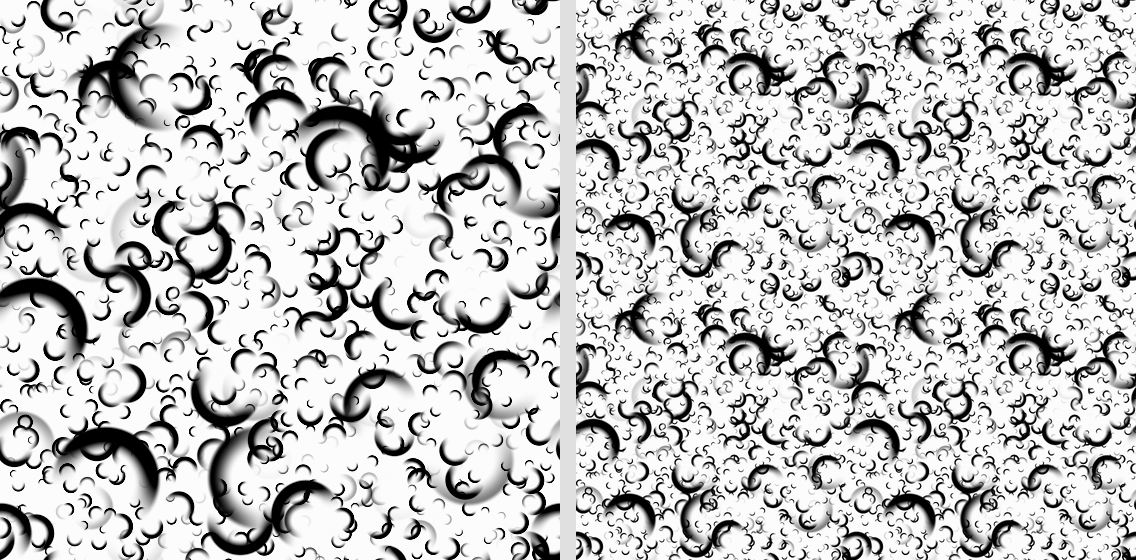
Left, the tile; right, the same tile 2 across and 2 down.
Write a WebGL 1 fragment shader that draws this pattern.

```glsl
precision highp float;
// Tiling scatter of soft black crescents of many sizes on white paper.

uniform vec2 u_resolution;

const float TAU = 6.2831853;

// Three random values per cell and seed
vec3 hash3(vec2 cell, float seed) {
  vec3 k = vec3(dot(cell, vec2(127.1, 311.7)),
                dot(cell, vec2(269.5, 183.3)),
                dot(cell, vec2(419.2, 371.9)));
  return fract(sin(k + seed * vec3(74.7, 53.9, 91.3)) * 43758.5453);
}

// Ink of a crescent with its belly towards dir: crisp outside, blurred inside
float crescent(vec2 p, float radius, vec2 dir, float pixel) {
  float d = length(p) / radius;
  float edge = max(0.11, 1.2 * pixel / radius);
  float band = (1.0 - smoothstep(1.0 - edge, 1.0, d)) * smoothstep(0.5, 0.92, d);
  float facing = dot(p, dir) / max(length(p), 1e-4);
  return band * smoothstep(-0.5, 1.0, facing);
}

// Light left over after one layer of n by n cells, wrapping at the tile border
float crescentLayer(vec2 uv, float n, float seed) {
  vec2 p = uv * n;
  vec2 home = floor(p);
  float pixel = n / min(u_resolution.x, u_resolution.y);
  float light = 1.0;
  for (int y = -1; y <= 1; y++) {
    for (int x = -1; x <= 1; x++) {
      vec2 cell = home + vec2(float(x), float(y));
      vec2 id = mod(cell, n);
      vec3 place = hash3(id, seed);
      vec3 look = hash3(id + 37.0, seed + 5.0);
      float radius = mix(0.2, 0.42, place.z);
      float angle = TAU * look.x;
      float strength = 2.0 * smoothstep(0.05, 0.7, look.y);
      float ink = crescent(p - cell - place.xy, radius,
                           vec2(cos(angle), sin(angle)), pixel);
      light *= 1.0 - min(strength * ink, 1.0);
    }
  }
  return light;
}

void main() {
  vec2 uv = gl_FragCoord.xy / u_resolution;

  // Five layers, from few large crescents to many small ones
  float light = 1.0;
  for (int i = 0; i < 5; i++) {
    float layer = float(i);
    float n = floor(4.0 * pow(1.6, layer) + 0.5);
    light *= crescentLayer(uv, n, layer + 1.0);
  }

  gl_FragColor = vec4(vec3(0.99 * light), 1.0);
}
```
